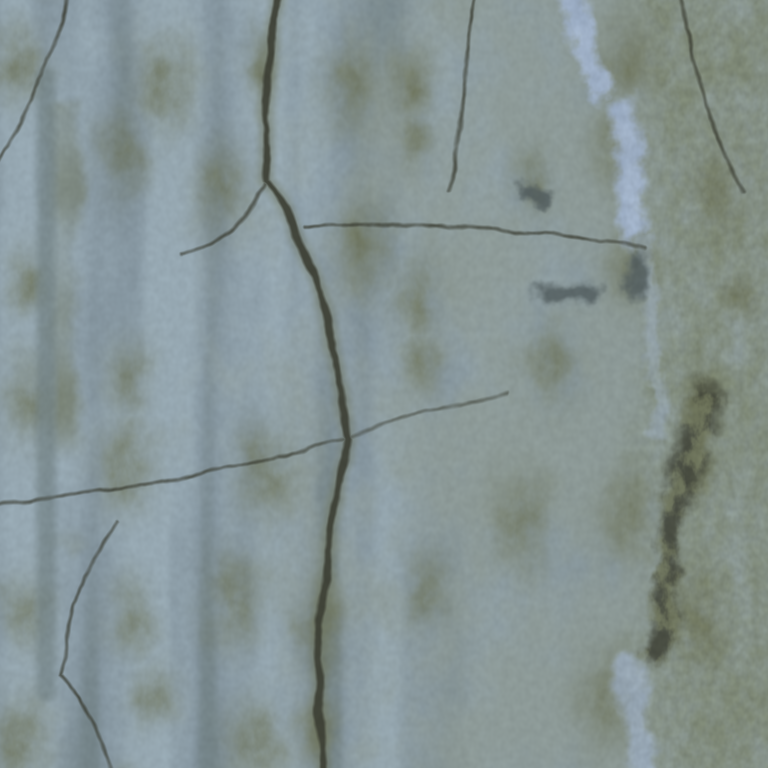
This texture is drawn by a Shadertoy shader. Its source:

```glsl
// Weathered blue-grey plaster: vertical streaks, olive damp stains, a greener worn
// band on the right, wandering cracks and flaked pale paint.
// Gradient noise drives the tones; bowed strokes draw cracks, chips and smudges.
#define PALE_BLUE  vec3(0.59, 0.66, 0.70)
#define MID_BLUE   vec3(0.52, 0.585, 0.625)
#define SAGE       vec3(0.55, 0.60, 0.585)
#define OLIVE_GREY vec3(0.49, 0.53, 0.46)
#define SLATE      vec3(0.43, 0.49, 0.50)
#define STAIN      vec3(0.41, 0.43, 0.32)
#define CRACK_DARK vec3(0.23, 0.24, 0.20)
#define FLAKE      vec3(0.63, 0.70, 0.80)
#define STAIN_GRID vec2(8.0, 7.0)
#define WANDER     0.007
#define GRAIN      0.045

float hash(vec2 p) {
    vec3 q = fract(p.xyx * vec3(0.1031, 0.1030, 0.0973));
    q += dot(q, q.yzx + 33.33);
    return fract((q.x + q.y) * q.z);
}

float cornerRamp(vec2 cell, vec2 corner, vec2 f) {
    float angle = 6.2832 * hash(cell + corner);
    return dot(vec2(cos(angle), sin(angle)), f - corner);
}

// Gradient noise, roughly -1 to 1
float noise(vec2 p) {
    vec2 cell = floor(p), f = fract(p), u = f * f * (3.0 - 2.0 * f);
    vec2 e = vec2(0, 1);
    float low = mix(cornerRamp(cell, e.xx, f), cornerRamp(cell, e.yx, f), u.x);
    float high = mix(cornerRamp(cell, e.xy, f), cornerRamp(cell, e.yy, f), u.x);
    return 1.5 * mix(low, high, u.y);
}

float fbm(vec2 p) {
    float sum = 0.0, amp = 0.6;
    for (int i = 0; i < 4; i++) {
        sum += amp * noise(p);
        p = p * 2.03 + 17.3;
        amp *= 0.5;
    }
    return sum;
}

vec2 warp(vec2 p, float scale) {
    return vec2(fbm(p * scale), fbm(p * scale + 50.0));
}

// Distance to a line from ends.xy to ends.zw, bowed sideways at its middle
float bowed(vec2 p, vec4 ends, float bow) {
    vec2 along = ends.zw - ends.xy, q = p - ends.xy;
    float h = clamp(dot(q, along) / dot(along, along), 0.0, 1.0);
    vec2 side = normalize(vec2(-along.y, along.x));
    return length(q - along * h - side * bow * 4.0 * h * (1.0 - h));
}

float hairline(vec2 p, vec4 ends, float bow) {
    return 1.0 - smoothstep(0.0, 0.0046, bowed(p, ends, bow));
}

float patchMark(vec2 p, vec4 ends, float width) {
    return 1.0 - smoothstep(0.3 * width, 1.6 * width, bowed(p, ends, 0.0));
}

// Scattered upright blotches, one possible per grid cell
float stains(vec2 p) {
    float sum = 0.0;
    for (int k = 0; k < 9; k++) {
        vec2 id = floor(p * STAIN_GRID) + vec2(k % 3 - 1, k / 3 - 1);
        vec2 jitter = vec2(hash(id + 3.1), hash(id + 8.7));
        vec2 size = vec2(0.019, 0.030) * (0.7 + 0.7 * hash(id + 21.4));
        vec2 d = (p - (id + 0.2 + 0.6 * jitter) / STAIN_GRID) / size;
        sum = max(sum, step(hash(id + 40.5), 0.62) * exp(-0.5 * dot(d, d)));
    }
    return sum;
}

void mainImage(out vec4 fragColor, in vec2 fragCoord) {
    vec2 p = fragCoord / iResolution.xy;
    float mottle = fbm(p * vec2(9, 6) + 4.0), rough = fbm(p * vec2(38, 27));
    float leftSide = 1.0 - smoothstep(0.38, 0.75, p.x);

    // Streaked blue ground turning sage, then olive, to the right
    float streak = noise(p * vec2(13, 0.9)) + 0.5 * noise(p * vec2(31, 1.6) + 9.0);
    float tone = streak * mix(0.35, 1.0, leftSide) + 0.5 * mottle + 0.15 * rough;
    vec3 col = mix(MID_BLUE, PALE_BLUE, smoothstep(-0.5, 0.55, tone));
    col = mix(col, SLATE, 0.7 * leftSide * smoothstep(0.2, 0.8, -streak));
    col = mix(col, SAGE, 0.9 * smoothstep(0.25, 0.8, p.x + 0.45 * mottle + 0.08 * rough));
    float worn = smoothstep(0.8, 0.88, p.x + 0.05 * mottle);
    col = mix(col, OLIVE_GREY, worn * clamp(0.55 + 0.6 * mottle + 0.7 * rough, 0.0, 1.0));

    // Damp stains and the shaded column on the left
    vec2 soft = p + 0.02 * warp(p, 15.0);
    col = mix(col, STAIN, stains(soft) * clamp(0.55 + 0.35 * rough, 0.0, 1.0));
    float column = patchMark(soft, vec4(0.085, 0.3, 0.085, 0.85), 0.02);
    col = mix(col, STAIN, 0.8 * column * smoothstep(-0.5, 0.7, noise(vec2(3, p.y * 7.0))));
    col = mix(col, SLATE, 0.6 * patchMark(p, vec4(0.06, 0.1, 0.06, 0.9), 0.013));

    // Flaked paint along the edge of the worn band
    vec2 ragged = p + 0.02 * warp(p, 24.0);
    float flake = patchMark(ragged, vec4(0.815, 0.86, 0.825, 0.7), 0.017);
    flake = max(flake, patchMark(ragged, vec4(0.74, 1.01, 0.78, 0.88), 0.013));
    flake = max(flake, 0.7 * patchMark(ragged, vec4(0.82, 0.13, 0.84, 0), 0.019));
    flake = max(flake, 0.4 * patchMark(ragged, vec4(0.84, 0.68, 0.86, 0.44), 0.01));
    col = mix(col, FLAKE + 0.06 * rough, 0.9 * flake);

    // Dark smudges and the open fissure
    float smudge = patchMark(ragged, vec4(0.715, 0.617, 0.77, 0.617), 0.015);
    smudge = max(smudge, patchMark(ragged, vec4(0.685, 0.752, 0.71, 0.738), 0.011));
    smudge = max(smudge, patchMark(ragged, vec4(0.825, 0.66, 0.828, 0.63), 0.016));
    col = mix(col, SLATE * 0.72, 0.8 * smudge);
    float fissure = patchMark(ragged, vec4(0.92, 0.48, 0.875, 0.33), 0.021);
    fissure = max(fissure, patchMark(ragged, vec4(0.875, 0.34, 0.86, 0.15), 0.016));
    col = mix(col, mix(STAIN, CRACK_DARK, smoothstep(0.0, 0.6, rough + 0.3)), 0.8 * fissure);

    // Main crack with a brownish rim
    vec2 w = p + WANDER * warp(p, 14.0);
    float d = bowed(w, vec4(0.362, 1.01, 0.347, 0.765), -0.006);
    d = min(d, bowed(w, vec4(0.347, 0.765, 0.385, 0.7), 0.004));
    d = min(d, bowed(w, vec4(0.385, 0.7, 0.453, 0.43), 0.01));
    d = min(d, bowed(w, vec4(0.453, 0.43, 0.417, 0.18), -0.005));
    d = min(d, bowed(w, vec4(0.417, 0.18, 0.422, -0.01), -0.004));
    float crack = 1.0 - smoothstep(0.002, 0.0075, d + 0.002 * noise(p * 22.0));
    col = mix(col, STAIN, 0.45 * (1.0 - smoothstep(0.0, 0.019, d)));

    // Hairline cracks
    float hair = hairline(w, vec4(-0.01, 0.345, 0.45, 0.43), -0.012);
    hair = max(hair, 0.7 * hairline(w, vec4(0.45, 0.43, 0.66, 0.487), 0.003));
    hair = max(hair, hairline(w, vec4(0.4, 0.705, 0.84, 0.678), 0.012));
    hair = max(hair, hairline(w, vec4(0.345, 0.76, 0.235, 0.67), 0.018));
    hair = max(hair, hairline(w, vec4(0.088, 1.01, -0.01, 0.78), 0.012));
    hair = max(hair, hairline(w, vec4(0.617, 1.01, 0.585, 0.75), 0.003));
    hair = max(hair, hairline(w, vec4(0.152, 0.32, 0.08, 0.12), -0.014));
    hair = max(hair, hairline(w, vec4(0.08, 0.12, 0.146, -0.01), 0.008));
    hair = max(hair, hairline(w, vec4(0.885, 1.01, 0.965, 0.75), -0.01));
    col = mix(col, CRACK_DARK, max(0.9 * crack, hair * (0.65 + 0.3 * rough)));

    // Fine surface grain
    float grain = noise(p * 95.0) + 0.6 * noise(p * vec2(190, 150));
    fragColor = vec4(col * (1.0 + GRAIN * grain * (0.6 + 0.6 * worn)), 1);
}
```
